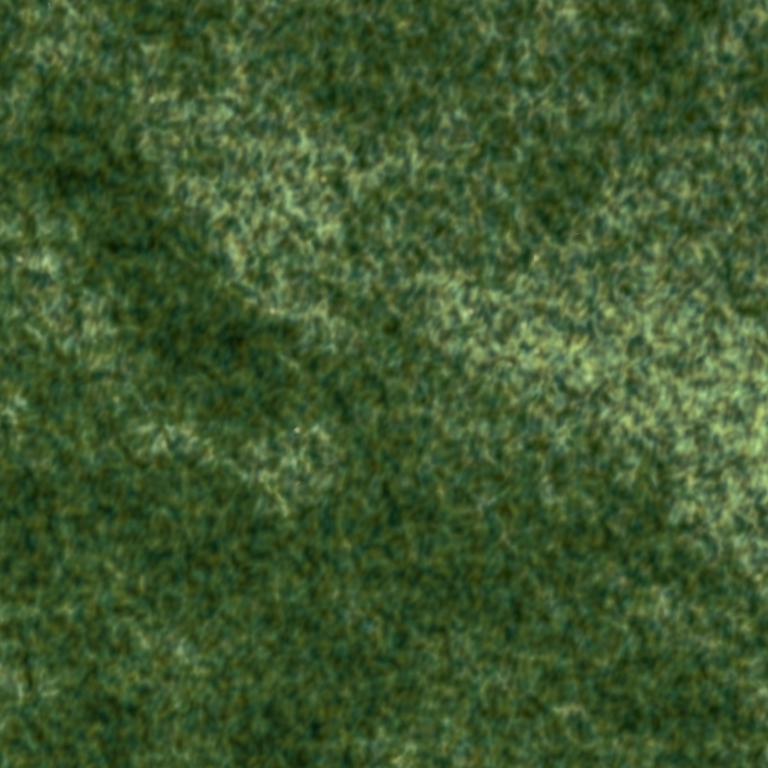
Write a WebGL 1 fragment shader that draws this texture.

```glsl
precision highp float;
// Mown grass on uneven ground, seen from above in low raking light.
// Soft diagonal ridges and hollows set the broad tone, layered gradient noise
// gives the tufts, and slower noises scatter the hue between warm and cool.

uniform vec2 u_resolution;

const vec3 SHADOW     = vec3(0.16, 0.26, 0.11);
const vec3 GRASS      = vec3(0.23, 0.34, 0.155);
const vec3 GRASS_GREY = vec3(0.24, 0.33, 0.21);
const vec3 LIT        = vec3(0.31, 0.42, 0.22);
const vec3 LIT_GREY   = vec3(0.35, 0.43, 0.28);
const vec3 BRIGHT     = vec3(0.45, 0.55, 0.35);
const vec3 SPECK      = vec3(0.72, 0.75, 0.53);
const vec3 WARM_SHIFT = vec3(0.016, 0.001, -0.012);
const vec3 COOL_SHIFT = vec3(-0.006, 0.002, 0.010);

// Tone levels at which the ramp reaches each colour
const float T_SHADOW = -1.31;
const float T_GRASS  = -0.21;
const float T_LIT    = 0.77;
const float T_BRIGHT = 1.75;

const float TUFT_SCALE     = 58.0;  // tufts across the canvas
const float TUFT_CONTRAST  = 0.72;
const float RELIEF_GAIN    = 1.28;
const float RELIEF_ROUGH   = 0.24;
const float SPECK_SCALE    = 58.0;
const float SPECK_SHARE    = 0.006;

float hash(vec2 p) {
  return fract(sin(dot(p, vec2(127.1, 311.7))) * 43758.55);
}

vec2 gradient(vec2 cell) {
  float angle = 6.2832 * hash(cell);
  return vec2(cos(angle), sin(angle));
}

// Gradient noise scaled to a standard deviation of about one
float noise(vec2 p) {
  vec2 i = floor(p), f = fract(p);
  vec2 u = f * f * f * (f * (f * 6.0 - 15.0) + 10.0);
  vec2 e = vec2(1.0, 0.0);
  float low  = mix(dot(gradient(i), f), dot(gradient(i + e), f - e), u.x);
  float high = mix(dot(gradient(i + e.yx), f - e.yx),
                   dot(gradient(i + e.xx), f - e.xx), u.x);
  return 4.7 * mix(low, high, u.y);
}

// Soft band around the segment from a to b
float band(vec2 p, vec2 a, vec2 b, float width) {
  vec2 ab = b - a;
  float along = clamp(dot(p - a, ab) / dot(ab, ab), 0.0, 1.0);
  float d = length(p - a - ab * along) / width;
  return exp(-d * d);
}

// Broad light and shade of the ground
float relief(vec2 p) {
  vec2 q = p + 0.010 * vec2(noise(p * 6.0), noise(p * 6.0 + 31.0));
  float h = -0.24;
  h += 0.75 * band(q, vec2(0.27, 0.80), vec2(0.95, 0.42), 0.12);  // main ridge
  h += 0.95 * band(q, vec2(0.88, 0.46), vec2(1.02, 0.35), 0.09);  // brightest end
  h += 0.45 * band(q, vec2(0.92, 0.76), vec2(1.00, 0.55), 0.12);  // right flank
  h += 0.80 * band(q, vec2(0.03, 0.66), vec2(0.37, 0.37), 0.055); // lesser ridge
  h -= 0.90 * band(q, vec2(0.09, 0.76), vec2(0.31, 0.46), 0.07);  // hollow between
  h -= 0.45 * band(q, vec2(0.04, 0.36), vec2(0.45, 0.12), 0.11);  // lower slope
  h -= 0.35 * band(q, vec2(0.50, 0.40), vec2(0.85, 0.16), 0.10);  // lower right
  h -= 0.95 * band(q, vec2(0.87, 0.97), vec2(0.89, 0.86), 0.06);  // upper patch
  vec2 slope = vec2(0.84 * q.x - 0.54 * q.y, 0.54 * q.x + 0.84 * q.y);
  h += RELIEF_ROUGH * noise(slope * vec2(5.0, 9.0) + 7.0);
  h += 0.7 * RELIEF_ROUGH * noise(slope * vec2(12.0, 19.0) + 17.0);
  return RELIEF_GAIN * h;
}

// Fine clumps, slightly taller than wide
float tufts(vec2 p) {
  vec2 q = p + 0.0012 * vec2(noise(p * 24.0 + 3.0), noise(p * 24.0 + 53.0));
  q = vec2(q.x + 0.2 * q.y, 0.8 * q.y) * TUFT_SCALE;
  return 0.34 * noise(q * 0.47 + 37.0) + 0.74 * noise(q)
       + 0.50 * noise(vec2(q.x - 0.5 * q.y, q.y) * 1.83 + 11.0)
       + 0.10 * noise(q * 2.9 + 23.0);
}

// Rare pale flecks, one at most in each cell
float specks(vec2 p, float light) {
  vec2 q = p * SPECK_SCALE;
  vec2 cell = floor(q);
  vec2 centre = 0.4 + 0.2 * vec2(hash(cell + 5.0), hash(cell + 9.0));
  float share = SPECK_SHARE * (0.3 + 2.5 * max(light, 0.0));
  float present = step(1.0 - share, hash(cell + 71.0));
  float strength = 0.25 + 0.65 * hash(cell + 13.0);
  return present * strength * (1.0 - smoothstep(0.0, 0.4, length(fract(q) - centre)));
}

// Piecewise colour ramp, running on past both ends
vec3 grassColour(float tone, float grey) {
  vec3 mid = mix(GRASS, GRASS_GREY, grey);
  vec3 lit = mix(LIT, LIT_GREY, grey);
  float a = min((tone - T_SHADOW) / (T_GRASS - T_SHADOW), 1.0);
  float b = clamp((tone - T_GRASS) / (T_LIT - T_GRASS), 0.0, 1.0);
  float c = max((tone - T_LIT) / (T_BRIGHT - T_LIT), 0.0);
  return SHADOW + (mid - SHADOW) * a + (lit - mid) * b + (BRIGHT - lit) * c;
}

void main() {
  vec2 p = gl_FragCoord.xy / u_resolution;
  float light = relief(p);
  float contrast = TUFT_CONTRAST * (1.0 + 0.18 * clamp(light, -1.0, 1.0));
  float tone = light + contrast * tufts(p);

  // Lit slopes and the upper right are greyer, hollows more saturated
  float grey = smoothstep(-1.1, 1.1, 0.6 * light + 0.7 * (p.x + p.y - 1.15)
                                     + 0.4 * noise(p * 34.0 + 41.0));
  vec3 colour = grassColour(tone, grey);
  colour += WARM_SHIFT * noise(p * 46.0 + 61.0);
  colour += COOL_SHIFT * noise(p * 62.0 + 83.0);
  colour = mix(colour, SPECK, specks(p, light));
  gl_FragColor = vec4(clamp(colour, 0.02, 1.0), 1.0);
}
```
